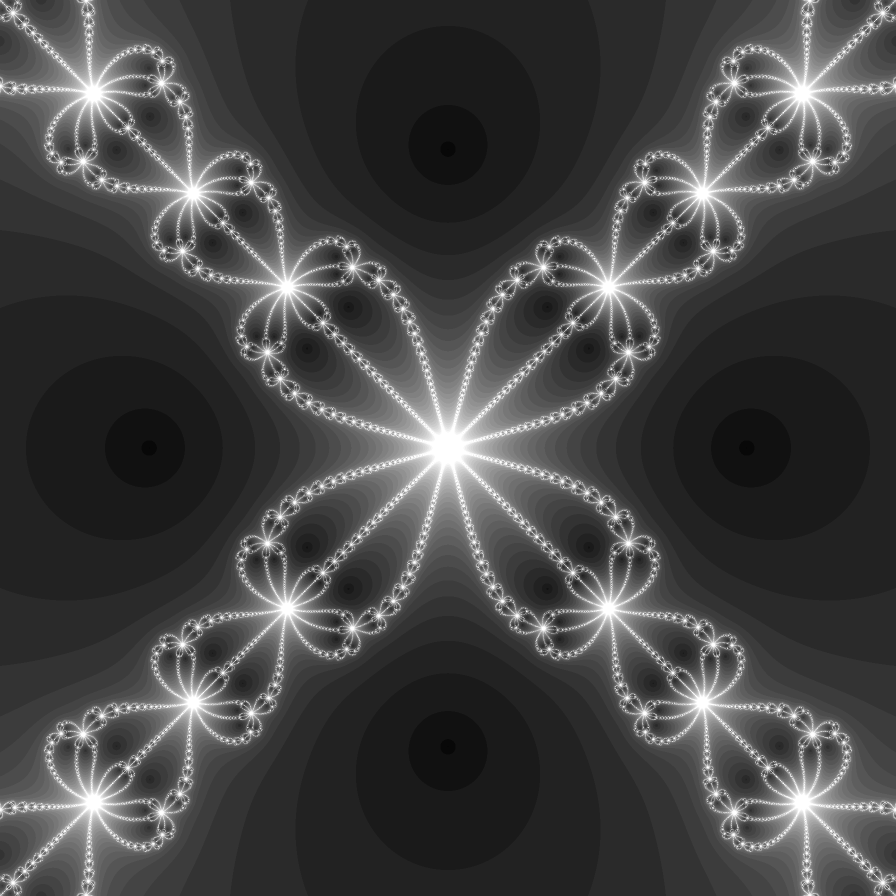
A WebGL 2 fragment shader for this background:

```glsl
#version 300 es
precision highp float;
// Newton fractal of z^4 = 1 in greys. Each point is moved by Newton steps
// until it lands near one of the four roots; the step count sets the
// brightness, so the basins are dark and their shared borders glow white.

uniform vec2 u_resolution;
out vec4 outColor;

const float VIEW_WIDTH = 3.0;    // span of the complex plane shown
const float TOLERANCE = 0.001;   // distance that counts as reaching a root
const int MAX_STEPS = 30;        // step count shown as full white
const int SAMPLES = 2;           // antialiasing samples per axis

// Complex product and reciprocal
vec2 cMul(vec2 a, vec2 b) {
  return vec2(a.x * b.x - a.y * b.y, a.x * b.y + a.y * b.x);
}

vec2 cInv(vec2 z) {
  return vec2(z.x, -z.y) / max(dot(z, z), 1e-12);
}

// One Newton step for z^4 - 1: z - (z^4 - 1) / (4 z^3)
vec2 newtonStep(vec2 z) {
  vec2 w = cInv(z);
  return 0.75 * z + 0.25 * cMul(w, cMul(w, w));
}

// Distance to the nearest root, folding all four onto (1, 0)
float rootDistance(vec2 z) {
  vec2 a = abs(z);
  return length(vec2(max(a.x, a.y) - 1.0, min(a.x, a.y)));
}

// Share of the allowed steps used before reaching a root
float stepShade(vec2 z, float tolerance) {
  int steps = 0;
  for (int i = 0; i < MAX_STEPS; i++) {
    if (rootDistance(z) < tolerance) break;
    z = newtonStep(z);
    steps++;
  }
  return float(steps) / float(MAX_STEPS);
}

// Canvas position to the complex plane, centred on zero
vec2 toPlane(vec2 pixel, vec2 resolution, float width) {
  return (pixel - 0.5 * resolution) / min(resolution.x, resolution.y) * width;
}

void main() {
  // Average a small grid of samples to smooth the band edges
  float shade = 0.0;
  for (int j = 0; j < SAMPLES; j++) {
    for (int i = 0; i < SAMPLES; i++) {
      vec2 offset = (vec2(i, j) + 0.5) / float(SAMPLES) - 0.5;
      vec2 z = toPlane(gl_FragCoord.xy + offset, u_resolution, VIEW_WIDTH);
      shade += stepShade(z, TOLERANCE);
    }
  }
  shade /= float(SAMPLES * SAMPLES);
  outColor = vec4(vec3(shade), 1.0);
}
```
